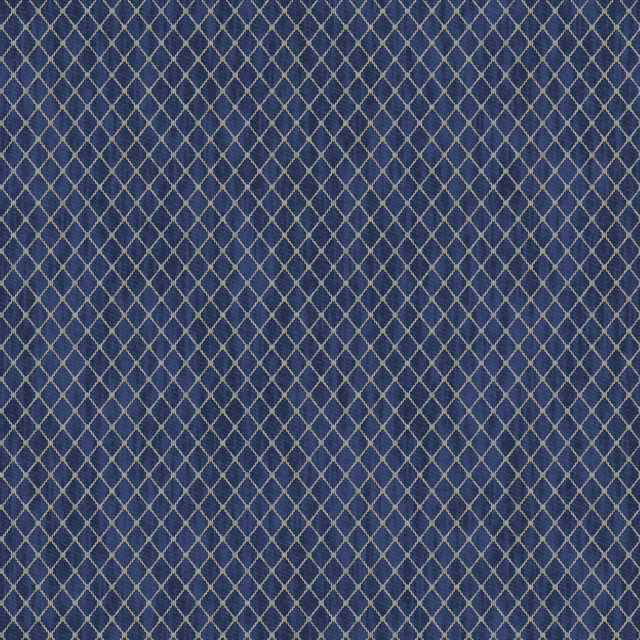
Give the GLSL for this pattern, as a Shadertoy shader.

```glsl
// Woven navy cloth with a diamond lattice of pale twisted cord and small knots.
#define REPEATS vec2(26.0, 20.0)    // diamonds across and up
#define PHASE vec2(0.05, 0.155)     // lattice offset in diamonds
#define CORD_HALF 0.00135           // half width of the cord
#define KNOT_RADIUS 0.0043
#define TWISTS 6.0                  // cord twists per diamond edge
#define YARNS 256.0                 // vertical yarns
#define STITCHES 160.0              // stitches up one yarn
#define NAVY vec3(0.16, 0.20, 0.32)
#define BLUE vec3(0.22, 0.285, 0.45)
#define SLATE vec3(0.23, 0.27, 0.375)
#define CORD vec3(0.63, 0.625, 0.615)

const float TAU = 6.2831853;

float hash(vec2 p) {
    return fract(sin(dot(p, vec2(127.1, 311.7))) * 43758.5453);
}

// Value noise that wraps after a whole number of cells.
float wrapNoise(vec2 uv, vec2 cells) {
    vec2 p = uv * cells;
    vec2 i = floor(p);
    vec2 f = fract(p);
    f = f * f * (3.0 - 2.0 * f);
    vec2 a = mod(i, cells);
    vec2 b = mod(i + 1.0, cells);
    return mix(mix(hash(a), hash(vec2(b.x, a.y)), f.x),
               mix(hash(vec2(a.x, b.y)), hash(b), f.x), f.y);
}

// Streaked vertical yarns crossed by short slanted stitches.
vec3 cloth(vec2 uv) {
    float fine = wrapNoise(uv, vec2(YARNS, 26.0));
    float broad = wrapNoise(uv, vec2(88.0, 14.0));
    float cloud = wrapNoise(uv, vec2(20.0, 5.0));
    float streak = 0.45 * fine + 0.35 * broad + 0.2 * cloud;

    float yarn = floor(uv.x * YARNS);
    float slant = 0.25 * yarn;
    float stitch = 0.5 + 0.5 * sin(TAU * (uv.y * STITCHES + slant));
    float grain = wrapNoise(uv, vec2(YARNS, 256.0));

    vec3 color = mix(NAVY, BLUE, smoothstep(0.25, 0.75, streak));
    color = mix(color, SLATE, 0.55 * stitch * smoothstep(0.3, 0.8, grain));
    return color * (0.9 + 0.12 * stitch + 0.16 * (grain - 0.5));
}

// Distance from the nearest integer line, swaying with the cord's twist.
float cordDistance(float across, float along) {
    float sway = 0.018 * sin(TAU * TWISTS * along);
    float d = across - round(across) + sway;
    return abs(d) / length(REPEATS);
}

void mainImage(out vec4 fragColor, in vec2 fragCoord) {
    vec2 uv = fragCoord / iResolution.xy;
    float aa = 0.75 / iResolution.y;

    // Skewed axes: cords lie where either one is a whole number.
    vec2 cell = uv * REPEATS - PHASE;
    vec2 diag = vec2(cell.x + cell.y, cell.x - cell.y);
    float dRise = cordDistance(diag.x, diag.y);
    float dFall = cordDistance(diag.y, diag.x);
    float dCord = min(dRise, dFall);

    // Knots with four soft lobes where the cords cross.
    vec2 q = diag - round(diag);
    vec2 offset = 0.5 * vec2(q.x + q.y, q.x - q.y) / REPEATS;
    float angle = atan(offset.y, offset.x + 1e-7);
    float radius = KNOT_RADIUS * (0.94 + 0.1 * cos(4.0 * angle));
    float dKnot = length(offset) - radius;

    // Uneven thread edge and twist shading.
    float fray = wrapNoise(uv, vec2(240.0));
    float halfWidth = CORD_HALF * (0.8 + 0.4 * fray);
    float d = min(dCord - halfWidth, dKnot);
    float along = dRise < dFall ? diag.y : diag.x;
    float twist = 0.5 + 0.5 * cos(TAU * TWISTS * along);
    float thread = 0.9 + 0.1 * twist + 0.2 * (fray - 0.5);
    float knotCore = 1.0 - smoothstep(0.0, 0.0016, length(offset));
    thread -= 0.1 * knotCore;

    // Cloth, a narrow shadow beside the cord, then the cord.
    vec3 color = cloth(uv);
    color *= 1.0 - 0.12 * (1.0 - smoothstep(0.0, 0.003, d));
    color = mix(color, CORD * thread, 1.0 - smoothstep(-aa, aa, d));
    fragColor = vec4(color, 1.0);
}
```
